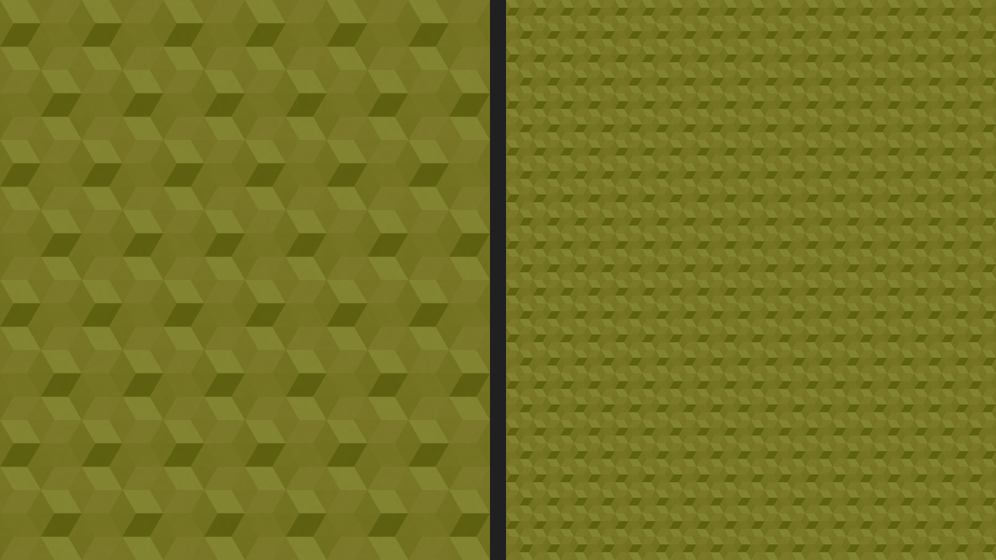
Left, the tile; right, the same tile 3 across and 3 down.
Give the GLSL for this pattern, as a Shadertoy shader.

```glsl
const vec2 REPEATS = vec2(6.0, 4.0);       // pattern periods across and down
const vec2 PERIOD = vec2(3.0, 6.0);        // one period in rhombus sides and rows
const vec2 GRAIN_CELLS = vec2(112.0, 128.0);
const float COLUMN = 1.5;                  // spacing of hexagon columns in sides
const int SAMPLES = 4;

const vec3 DARK = vec3(0.370, 0.380, 0.065);
const vec3 LIGHT = vec3(0.512, 0.518, 0.190);
const vec3 WARM = vec3(0.487, 0.474, 0.166);
const vec3 OLIVE = vec3(0.462, 0.457, 0.137);
const vec3 SHADE = vec3(0.447, 0.446, 0.128);
const vec3 SOFT_SHADE = vec3(0.472, 0.463, 0.148);

float hash(vec2 cell) {
    return fract(sin(dot(cell, vec2(127.1, 311.7))) * 43758.5453);
}

// Value noise that wraps after the given number of cells
float wrappedNoise(vec2 p, vec2 cells) {
    vec2 i = floor(p);
    vec2 f = smoothstep(0.0, 1.0, fract(p));
    float a = hash(mod(i, cells));
    float b = hash(mod(i + vec2(1.0, 0.0), cells));
    float c = hash(mod(i + vec2(0.0, 1.0), cells));
    float d = hash(mod(i + 1.0, cells));
    return mix(mix(a, b, f.x), mix(c, d, f.x), f.y);
}

// Phase of a face within the staggered six-row cycle
float cyclePhase(float row, float column) {
    return mod(row - 3.0 * column, 6.0);
}

// Slanted faces: one dark, two light, the rest mid tones
vec3 slantedColor(float phase) {
    if (phase < 0.5) return LIGHT;
    if (phase < 1.5) return DARK;
    if (phase < 2.5) return LIGHT;
    return abs(phase - 4.0) < 0.5 ? OLIVE : WARM;
}

// Upright faces, with a faint fold along their middle
vec3 uprightColor(float phase, float upperHalf) {
    vec3 base = abs(phase - 3.0) < 0.5 ? SOFT_SHADE : SHADE;
    return base + 0.006 * (upperHalf - 0.5);
}

// Tumbling blocks: p.x in rhombus sides, p.y in rows counted downward
vec3 blocks(vec2 p) {
    float row = floor(p.y);
    float column = floor(p.x / COLUMN);
    float drop = p.y - row;
    float leansLeft = 1.0 - mod(row + column, 2.0);
    float across = p.x - COLUMN * column - 0.5 * mix(1.0 - drop, drop, leansLeft);

    if (across > 0.0 && across < 1.0) return slantedColor(cyclePhase(row, column));

    float axis = column + step(1.0, across);
    float upperHalf = mod(row + axis, 2.0) < 0.5 ? 1.0 : 0.0;
    return uprightColor(cyclePhase(row + upperHalf, axis), upperHalf);
}

void mainImage(out vec4 fragColor, in vec2 fragCoord) {
    // Average a grid of samples for smooth edges
    vec3 color = vec3(0.0);
    for (int j = 0; j < SAMPLES; j++) {
        for (int i = 0; i < SAMPLES; i++) {
            vec2 offset = (vec2(i, j) + 0.5) / float(SAMPLES) - 0.5;
            vec2 uv = (fragCoord + offset) / iResolution.xy;
            color += blocks(vec2(uv.x, 1.0 - uv.y) * REPEATS * PERIOD);
        }
    }
    color /= float(SAMPLES * SAMPLES);

    // Faint surface grain
    vec2 uv = fragCoord / iResolution.xy;
    color += 0.008 * (wrappedNoise(uv * GRAIN_CELLS, GRAIN_CELLS) - 0.5);

    fragColor = vec4(color, 1.0);
}
```
